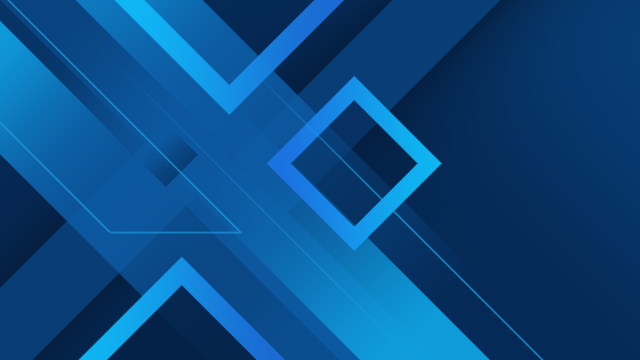
Write a Shadertoy shader that draws this background.

```glsl
// Layered blue diagonal ribbons with glowing diamond frames and thin accent lines.

const vec3 NAVY  = vec3(0.015, 0.125, 0.27);
const vec3 DEEP  = vec3(0.03, 0.24, 0.46);
const vec3 MID   = vec3(0.05, 0.36, 0.65);
const vec3 AZURE = vec3(0.11, 0.45, 0.89);
const vec3 CYAN  = vec3(0.06, 0.63, 0.88);
const vec3 GLOW  = vec3(0.06, 0.73, 0.97);

// Smooth-edged interval: 1 between lo and hi.
float band(float x, float lo, float hi, float aa) {
    return smoothstep(lo - aa, lo + aa, x) * (1.0 - smoothstep(hi - aa, hi + aa, x));
}

// Thin stroke centred on x = at.
float stroke(float x, float at, float halfWidth, float aa) {
    return band(x, at - halfWidth, at + halfWidth, aa);
}

// Raised panel that casts a soft shadow past both of its edges.
vec3 panel(vec3 base, float x, float lo, float hi, float mask, float aa) {
    float outside = max(lo - x, x - hi);
    float shadow = exp(-max(outside, 0.0) * 7.0);
    vec3 shaded = mix(base, NAVY * 0.8, 0.75 * shadow);
    return mix(base, mix(shaded, DEEP, band(x, lo, hi, aa)), mask);
}

// Ribbon whose tint and opacity blend from start to end along its length.
vec3 ribbon(vec3 base, vec2 d, vec2 edges, vec2 span, vec4 start, vec4 end, float aa) {
    vec4 tint = mix(start, end, smoothstep(span.x, span.y, d.y));
    return mix(base, tint.rgb, tint.a * band(d.x, edges.x, edges.y, aa));
}

// Diamond frame with a horizontal gradient and a tinted interior.
vec3 diamond(vec3 base, vec2 q, float inner, float outer, vec3 left, vec3 right, float fill, float aa) {
    float r = abs(q.x) + abs(q.y);
    vec3 tint = mix(left, right, smoothstep(-outer, outer, q.x));
    base = mix(base, NAVY, fill * (1.0 - smoothstep(inner - aa, inner + aa, r)));
    return mix(base, tint, 0.96 * band(r, inner, outer, aa));
}

// Backdrop: tonal drift and two raised diagonal panels.
vec3 backdrop(vec2 d, float aa) {
    vec3 col = mix(vec3(0.02, 0.165, 0.34), DEEP, smoothstep(0.6, 1.7, d.x));
    float upper = smoothstep(-0.05, 0.2, d.x);
    col = panel(col, d.y, 0.80, 1.09, 1.0 - upper, aa);
    return panel(col, d.y, 1.09, 1.39, upper, aa);
}

// Translucent ribbons falling to the right.
vec3 ribbons(vec3 col, vec2 d, float aa) {
    col = ribbon(col, d, vec2(-0.058, 0.21), vec2(0.2, 0.85), vec4(MID, 0.2), vec4(MID, 0.85), aa);
    col = ribbon(col, d, vec2(-0.428, -0.058), vec2(0.9, 1.6), vec4(MID, 0.85), vec4(MID, 0.3), aa);
    col = ribbon(col, d, vec2(-0.428, -0.058), vec2(0.0, 1.0), vec4(CYAN, 0.95), vec4(MID, 0.0), aa);
    col = ribbon(col, d, vec2(0.21, 0.5625), vec2(0.9, 2.2), vec4(MID, 0.9), vec4(MID, 0.0), aa);
    col = ribbon(col, d, vec2(0.21, 0.5625), vec2(0.1, 1.05), vec4(CYAN, 0.85), vec4(MID, 0.0), aa);
    col = ribbon(col, d, vec2(-0.21, 0.0), vec2(1.0, 1.8), vec4(MID, 0.0), vec4(MID, 0.6), aa);
    return ribbon(col, d, vec2(0.0, 0.361), vec2(1.0, 2.15), vec4(MID, 0.4), vec4(CYAN, 0.95), aa);
}

// Thin diagonal accents and an open slanted outline.
vec3 accents(vec3 col, vec2 p, vec2 d, float aa) {
    float floorY = 0.354;
    float above = smoothstep(floorY - aa, floorY + aa, p.y);
    float slants = stroke(d.x, 0.023, 0.003, aa) + stroke(d.x, -0.34, 0.003, aa);
    float base = stroke(p.y, floorY, 0.002, aa) * band(p.x, 0.308, 0.671, aa);
    float outline = max(slants * above, base);
    float fine = stroke(d.x, 0.146, 0.002, aa) * smoothstep(0.2, 1.8, d.y);
    float bright = stroke(d.x, 0.507, 0.003, aa) * smoothstep(0.75, 1.7, d.y);
    return mix(col, vec3(0.12, 0.62, 0.88), clamp(0.8 * outline + 0.65 * fine + 0.85 * bright, 0.0, 1.0));
}

void mainImage(out vec4 fragColor, in vec2 fragCoord) {
    vec2 p = fragCoord / iResolution.y;
    float aa = 1.2 / iResolution.y;

    // Diagonal frame: x crosses the ribbons, y runs along them.
    vec2 d = vec2(p.x + p.y - 1.0, p.x - p.y + 1.0);

    vec3 col = ribbons(backdrop(d, aa), d, aa);

    // Soft cross shadow in the centre ribbons.
    float fold = smoothstep(0.82, 0.98, d.y) * (1.0 - smoothstep(0.98 - aa, 0.98 + aa, d.y));
    col = mix(col, NAVY, 0.45 * fold * band(d.x, -0.058, 0.12, aa));

    // Frames
    col = diamond(col, p - vec2(0.637, 1.0), 0.236, 0.319, GLOW, AZURE * 0.95, 0.0, aa);
    col = diamond(col, p - vec2(0.984, 0.546), 0.176, 0.243, AZURE, GLOW, 0.4, aa);
    col = diamond(col, p - vec2(0.505, 0.0), 0.208, 0.287, GLOW, AZURE * 0.95, 0.8, aa);

    col = accents(col, p, d, aa);
    fragColor = vec4(col, 1.0);
}
```
